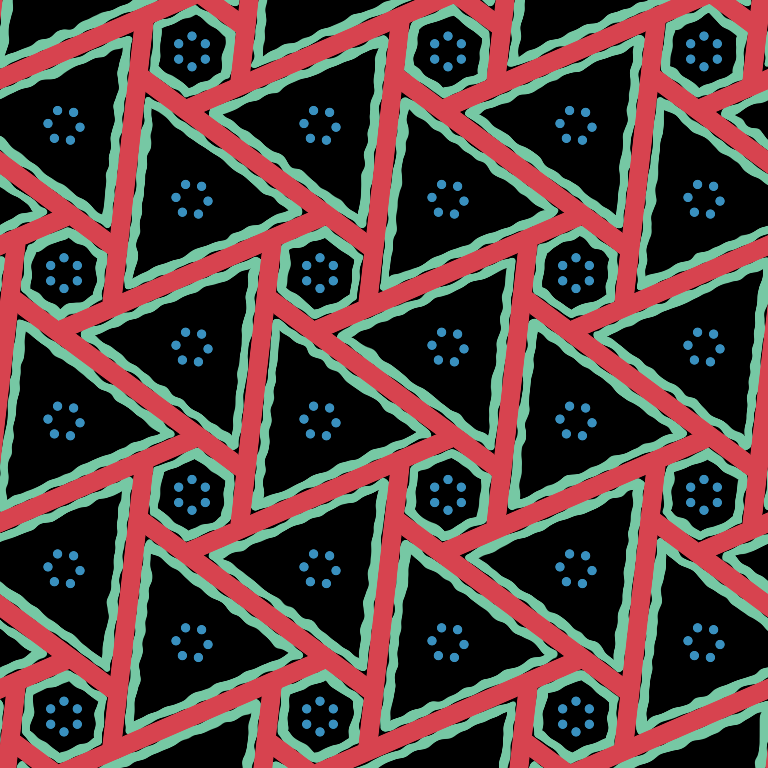
A Shadertoy shader for this pattern:

```glsl
#define REPEATS 3.0
#define BAND_HALF 0.0367
#define TRIM_INSET 0.0564
#define TRIM_HALF 0.0184
#define WOBBLE_SIZE 0.016
#define WOBBLE_FREQ 16.0
#define DOT_RADIUS 0.0182
#define RED vec3(0.845, 0.262, 0.310)
#define TEAL vec3(0.463, 0.784, 0.645)
#define BLUE vec3(0.225, 0.565, 0.750)

const float PI = 3.14159;
const float ROOT3 = 1.73205;
// Hexagon side h and triangle side 4h tile the plane when h = 1/sqrt(19)
const float SIDE = 0.229416;
const float HEX_APOTHEM = SIDE * ROOT3 * 0.5;
const float TRI_APOTHEM = SIDE * 2.0 / ROOT3;

vec2 hashGradient(vec2 cell) {
    vec3 q = fract(cell.xyx * vec3(0.1031, 0.1030, 0.0973));
    q += dot(q, q.yzx + 33.33);
    float angle = 2.0 * PI * fract((q.x + q.y) * q.z);
    return vec2(cos(angle), sin(angle));
}

float gradientNoise(vec2 p) {
    vec2 i = floor(p), f = fract(p);
    vec2 u = f * f * f * (f * (f * 6.0 - 15.0) + 10.0);
    vec2 e = vec2(1.0, 0.0);
    float low = mix(dot(hashGradient(i), f),
                    dot(hashGradient(i + e), f - e), u.x);
    float high = mix(dot(hashGradient(i + e.yx), f - e.yx),
                     dot(hashGradient(i + 1.0), f - 1.0), u.x);
    return mix(low, high, u.y);
}

// Offset from the nearest point of a unit triangular lattice
vec2 latticeOffset(vec2 p) {
    vec2 s = vec2(1.0, ROOT3);
    vec2 a = p - s * round(p / s);
    vec2 b = p - s * (round(p / s - 0.5) + 0.5);
    return dot(a, a) < dot(b, b) ? a : b;
}

// Rotate p into the sector around the x axis, one of n
vec2 foldSector(vec2 p, float n, float phase) {
    float sector = 2.0 * PI / n;
    float angle = atan(p.y, p.x) - phase;
    angle -= sector * round(angle / sector);
    return length(p) * vec2(cos(angle), sin(angle));
}

// Distance to a regular polygon, rounded outside its corners
float polygon(vec2 p, float n, float phase, float apothem) {
    vec2 q = foldSector(p, n, phase);
    float halfSide = apothem * tan(PI / n);
    q -= vec2(apothem, clamp(q.y, -halfSide, halfSide));
    return length(q) * sign(q.x);
}

float dotRing(vec2 p, float phase, float radius) {
    return length(foldSector(p, 6.0, phase) - vec2(radius, 0.0)) - DOT_RADIUS;
}

float coverage(float d, float px) {
    return smoothstep(0.5 * px, -0.5 * px, d);
}

void mainImage(out vec4 fragColor, in vec2 fragCoord) {
    float px = REPEATS / iResolution.y;
    vec2 p = (fragCoord - 0.5 * iResolution.xy) * px;
    p -= vec2(-0.25, 0.25 * ROOT3);

    vec2 noiseAt = p * WOBBLE_FREQ;
    vec2 wobble = WOBBLE_SIZE * vec2(gradientNoise(noiseAt),
                                     gradientNoise(noiseAt + 57.3));
    float turn = atan(ROOT3 / 4.0) - PI / 6.0;

    float opening = 1e3, trim = 1e3, dots = 1e3;
    // Hexagon, then the two opposite triangles
    for (int i = 0; i < 3; i++) {
        bool hex = i == 0;
        float sides = hex ? 6.0 : 3.0;
        float apothem = hex ? HEX_APOTHEM : TRI_APOTHEM;
        float phase = turn + (i == 2 ? PI / 3.0 : 0.0);
        float rise = hex ? 0.0 : (i == 1 ? 1.0 : -1.0) / ROOT3;
        vec2 center = vec2(0.0, rise);
        vec2 local = latticeOffset(p - center);
        vec2 rough = latticeOffset(p + wobble - center);

        float edge = foldSector(local, sides, phase).x - apothem;
        opening = min(opening, edge + BAND_HALF);
        float outline = polygon(rough, sides, phase, apothem - TRIM_INSET);
        trim = min(trim, abs(outline) - TRIM_HALF);
        dots = min(dots, dotRing(local, hex ? PI / 6.0 : turn,
                                 hex ? 0.060 : 0.063));
    }

    // Layers: black ground, dots, rough trim, straight bands
    vec3 color = vec3(0.0);
    color = mix(color, BLUE, coverage(dots, px));
    color = mix(color, TEAL, coverage(trim, px));
    color = mix(color, RED, coverage(-opening, px));
    fragColor = vec4(color, 1.0);
}
```
